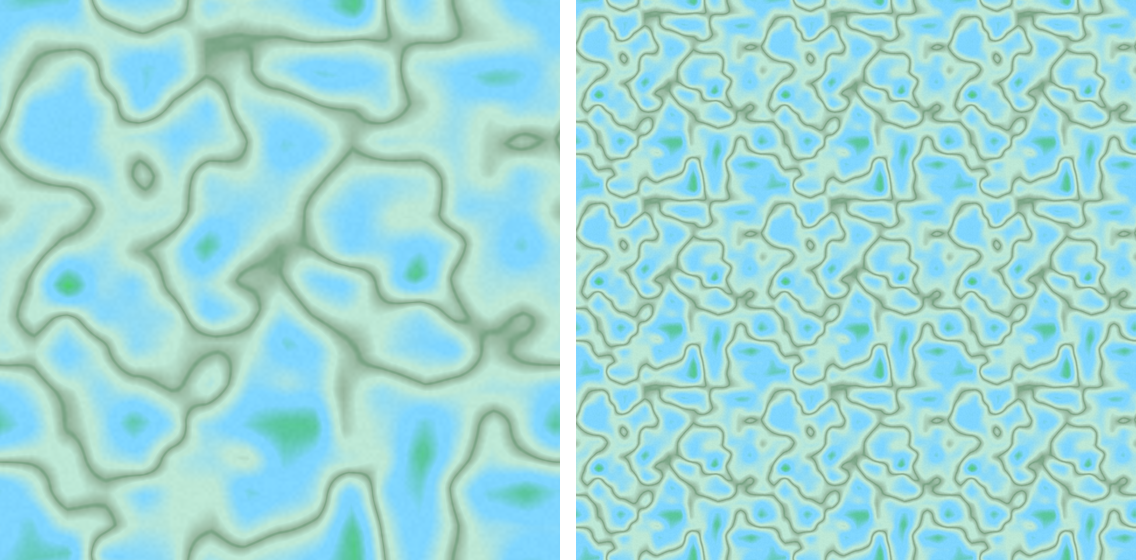
Left: one tile. Right: repeated 3 by 3.
Reproduce this texture procedurally as a WebGL 2 fragment shader.

```glsl
#version 300 es
precision highp float;
// Tiling marbled pools: grey-green veins around pale banks, blue water and green depths.
uniform vec2 u_resolution;
out vec4 fragColor;

const float CELLS = 8.0;          // noise cells across the tile
const float DETAIL = 0.36;        // weight of the finer octave
const float WARP = 0.016;         // bend of the pools, in tile widths
const float GRAIN = 0.012;        // faint speckle

const vec3 VEIN  = vec3(0.48, 0.65, 0.53);
const vec3 SHORE = vec3(0.60, 0.73, 0.64);
const vec3 BANK  = vec3(0.74, 0.91, 0.84);
const vec3 WATER = vec3(0.50, 0.84, 1.00);
const vec3 DEEP  = vec3(0.36, 0.78, 0.64);
const vec3 CORE  = vec3(0.30, 0.82, 0.42);

// Integer hash of a lattice point, from -1 to 1
float hash(ivec2 cell, int seed) {
    uint h = uint(cell.x) * 1597334677u ^ uint(cell.y) * 3812015801u ^ uint(seed) * 2798796415u;
    h = (h ^ (h >> 16)) * 2246822519u;
    h = (h ^ (h >> 13)) * 3266489917u;
    h ^= h >> 16;
    return float(h >> 8) / 8388608.0 - 1.0;
}

// Lattice value that wraps after a whole number of cells
float lattice(vec2 cell, float period, int seed) {
    return hash(ivec2(mod(cell, period)), seed);
}

// Value noise; the half-linear blend leaves soft creases
float noise(vec2 uv, float period, int seed) {
    vec2 p = uv * period;
    vec2 cell = floor(p);
    vec2 f = p - cell;
    vec2 w = mix(f, f * f * (3.0 - 2.0 * f), 0.55);
    vec2 e = vec2(1.0, 0.0);
    float low = mix(lattice(cell, period, seed), lattice(cell + e.xy, period, seed), w.x);
    float high = mix(lattice(cell + e.yx, period, seed), lattice(cell + e.xx, period, seed), w.x);
    return mix(low, high, w.y);
}

// Signed height: its zero line becomes the veins
float height(vec2 uv) {
    vec2 bend = vec2(noise(uv, CELLS, 11), noise(uv, CELLS, 23));
    vec2 q = uv + WARP * bend;
    return 1.05 * (noise(q, CELLS, 5) + DETAIL * noise(q, 2.0 * CELLS, 7));
}

// Colour by distance from the zero line
vec3 palette(float depth) {
    vec3 c = mix(VEIN, SHORE, smoothstep(0.0, 0.05, depth));
    c = mix(c, BANK, clamp((depth - 0.05) / 0.15, 0.0, 1.0));
    c = mix(c, WATER, clamp((depth - 0.28) / 0.32, 0.0, 1.0));
    c = mix(c, DEEP, clamp((depth - 0.78) / 0.26, 0.0, 1.0));
    return mix(c, CORE, smoothstep(1.04, 1.26, depth));
}

void main() {
    vec2 uv = gl_FragCoord.xy / u_resolution;
    float h = height(uv);
    float soft = 0.5 * fwidth(h);                 // smooths the vein crease
    float depth = sqrt(h * h + soft * soft) - 0.5 * soft;
    vec3 color = palette(depth) + GRAIN * noise(uv, 160.0, 31);
    fragColor = vec4(color, 1.0);
}
```
